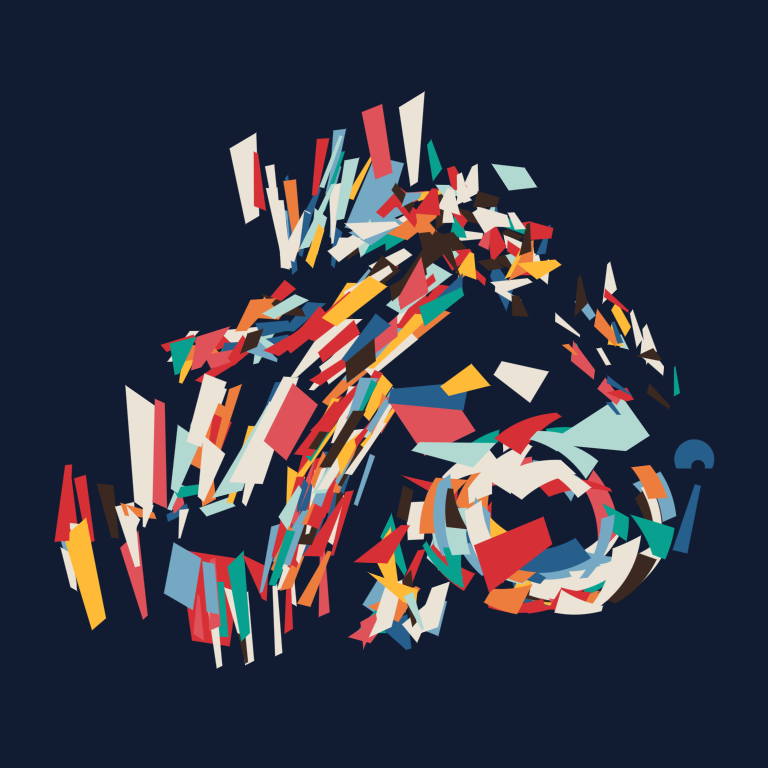
A Shadertoy shader for this background:

```glsl
// A burst of flat paper-like shards on deep navy, gathered into leaning bundles.
// Hashed loops scatter tapered slivers in tilted boxes and around a wheel;
// larger single shards anchor the composition between the layers.

const vec3 NAVY = vec3(.066, .106, .196);
const vec3 RED = vec3(.84, .19, .21);
const vec3 CORAL = vec3(.88, .32, .35);
const vec3 CREAM = vec3(.92, .89, .84);
const vec3 MINT = vec3(.7, .85, .82);
const vec3 SKY = vec3(.46, .66, .76);
const vec3 BLUE = vec3(.15, .37, .55);
const vec3 GREEN = vec3(.03, .63, .56);
const vec3 BROWN = vec3(.23, .16, .13);
const vec3 ORANGE = vec3(.93, .49, .24);
const vec3 YELLOW = vec3(1., .73, .22);
const vec3 PALETTE[12] = vec3[12](RED, CREAM, SKY, BROWN, CORAL, YELLOW,
  GREEN, ORANGE, BLUE, MINT, CREAM, RED);

vec3 hash3(vec2 k) {
  vec3 q = fract(k.xyx * vec3(.1031, .103, .0973));
  q += dot(q, q.yxz + 33.33);
  return fract((q.xxy + q.yzz) * q.zyx);
}

vec3 pick(float h) { return PALETTE[min(int(h * 12.), 11)]; }

// Coordinates along and across an axis
vec2 toAxis(vec2 p, float angle) {
  float c = cos(angle), s = sin(angle);
  return vec2(c * p.x + s * p.y, c * p.y - s * p.x);
}

// Tapered, bent sliver with slanted ends; size is half length, half width
float shard(vec2 p, float angle, vec2 size, float bend, vec3 rnd) {
  vec2 q = toAxis(p, angle);
  q.y -= bend * q.x * q.x;
  float width = size.y * (1. + 1.5 * (rnd.x - .5) * q.x / size.x);
  float ends = abs(q.x + 1.8 * (rnd.y - .5) * q.y) - size.x;
  return max(abs(q.y) - width, ends);
}

void paint(inout vec3 col, float d, float px, vec3 ink) {
  col = mix(col, ink, smoothstep(px, -px, d));
}

// One large shard; p.z is the edge softness, angle is in degrees
void accent(inout vec3 col, vec3 p, float x, float y, float angle,
            float len, float wid, vec3 ink) {
  vec3 rnd = mix(vec3(.5), hash3(vec2(x, y) * 173.), .8);
  float d = shard(p.xy - vec2(x, y), radians(angle), vec2(len, wid), 0., rnd);
  paint(col, d, p.z, ink);
}

// Slivers in a tilted box; box is center, then half extents along and across
void bundle(inout vec3 col, vec3 p, vec4 box, float angle, float jitter, vec2 size, int count) {
  vec2 q = toAxis(p.xy - box.xy, radians(angle));
  if (any(greaterThan(abs(q), box.zw + 1.3 * size.x + 3. * size.y))) return;
  float seed = dot(box.xy, vec2(97., 131.));
  for (int i = 1; i <= count; i++) {
    vec3 a = hash3(vec2(float(i), seed));
    vec3 b = hash3(vec2(float(i), seed + 57.7));
    vec2 local = q - (2. * a.xy - 1.) * box.zw;
    vec2 s = size * mix(vec2(.5, .4), vec2(1.2, 1.3), b.xy);
    float turn = radians(jitter) * (2. * b.z - 1.);
    paint(col, shard(local, turn, s, 0., b.zxy), p.z, pick(a.z));
  }
}

// Curved slivers following an elliptical wheel
void wheel(inout vec3 col, vec3 p, vec2 center, vec2 radius, vec2 size, int count) {
  if (length((p.xy - center) / radius) > 1.6) return;
  for (int i = 1; i <= count; i++) {
    vec3 a = hash3(vec2(float(i), 211.));
    vec3 b = hash3(vec2(float(i), 307.));
    vec2 dir = vec2(cos(6.2832 * a.x), sin(6.2832 * a.x));
    vec2 spot = center + radius * dir * sqrt(mix(.12, 1., a.y));
    float along = atan(dir.x * radius.y, -dir.y * radius.x) + b.z - .5;
    vec2 s = size * mix(vec2(.4), vec2(1.3), b.xy);
    paint(col, shard(p.xy - spot, along, s, 4., b.zxy), p.z, pick(a.z));
  }
}

void mainImage(out vec4 fragColor, in vec2 fragCoord) {
  float side = min(iResolution.x, iResolution.y);
  vec3 p = vec3((fragCoord - .5 * iResolution.xy) / side + .5, .8 / side);
  vec3 col = NAVY;

  // Upright spikes and cluttered crest
  accent(col, p, .322, .765, 97., .052, .014, CREAM);
  bundle(col, p, vec4(.362, .73, .05, .03), 96., 3., vec2(.055, .005), 9);
  bundle(col, p, vec4(.43, .735, .06, .03), 74., 14., vec2(.04, .006), 17);
  accent(col, p, .49, .745, 70., .05, .022, SKY);
  accent(col, p, .492, .815, 100., .045, .013, CORAL);
  accent(col, p, .537, .815, 92., .055, .011, CREAM);
  bundle(col, p, vec4(.5, .69, .045, .03), 40., 35., vec2(.025, .01), 14);
  bundle(col, p, vec4(.62, .7, .105, .05), 145., 80., vec2(.019, .008), 60);
  accent(col, p, .672, .768, 0., .02, .015, MINT);

  // Left shoulder and diagonal band
  bundle(col, p, vec4(.315, .555, .085, .035), 25., 60., vec2(.022, .009), 26);
  bundle(col, p, vec4(.5, .595, .105, .045), 38., 12., vec2(.042, .01), 36);

  // Tall left pieces and hanging bottom strips
  bundle(col, p, vec4(.138, .28, .07, .065), 98., 5., vec2(.048, .007), 9);
  accent(col, p, .187, .41, 90., .072, .017, CREAM);
  accent(col, p, .208, .41, 90., .068, .008, CORAL);
  accent(col, p, .113, .25, 104., .065, .014, YELLOW);
  accent(col, p, .085, .345, 85., .05, .007, RED);
  accent(col, p, .275, .22, 90., .058, .033, RED);
  accent(col, p, .238, .25, 80., .034, .02, SKY);
  bundle(col, p, vec4(.34, .215, .035, .085), 95., 6., vec2(.045, .008), 14);
  bundle(col, p, vec4(.225, .335, .06, .02), 20., 70., vec2(.02, .009), 10);

  // Leaning reds and dense rising flow
  bundle(col, p, vec4(.29, .42, .05, .05), 70., 7., vec2(.055, .01), 14);
  accent(col, p, .35, .44, 67., .075, .015, CREAM);
  accent(col, p, .378, .45, 62., .042, .02, CORAL);
  bundle(col, p, vec4(.415, .33, .085, .042), 70., 8., vec2(.042, .0065), 42);
  bundle(col, p, vec4(.46, .445, .055, .036), 58., 9., vec2(.04, .0065), 26);
  bundle(col, p, vec4(.535, .27, .105, .05), 80., 40., vec2(.028, .01), 24);

  // Wheel and the large pieces around it
  accent(col, p, .57, .447, 10., .04, .03, CORAL);
  accent(col, p, .557, .484, 0., .05, .014, BLUE);
  accent(col, p, .602, .502, 25., .026, .013, YELLOW);
  accent(col, p, .675, .508, 155., .03, .017, CREAM);
  wheel(col, p, vec2(.71, .32), vec2(.155, .125), vec2(.037, .013), 64);
  accent(col, p, .67, .285, 30., .05, .025, RED);
  accent(col, p, .585, .412, 172., .045, .012, MINT);
  accent(col, p, .803, .443, 150., .036, .032, MINT);

  // Loose chips and domed hook
  bundle(col, p, vec4(.8, .545, .09, .05), 120., 30., vec2(.018, .006), 24);
  vec2 hook = p.xy - vec2(.904, .402);
  float dome = max(length(hook) - .026, -hook.y - .012);
  paint(col, max(dome, .009 - length(hook - vec2(.005, -.01))), p.z, BLUE);
  accent(col, p, .897, .325, 75., .045, .007, BLUE);

  fragColor = vec4(col, 1.);
}
```
